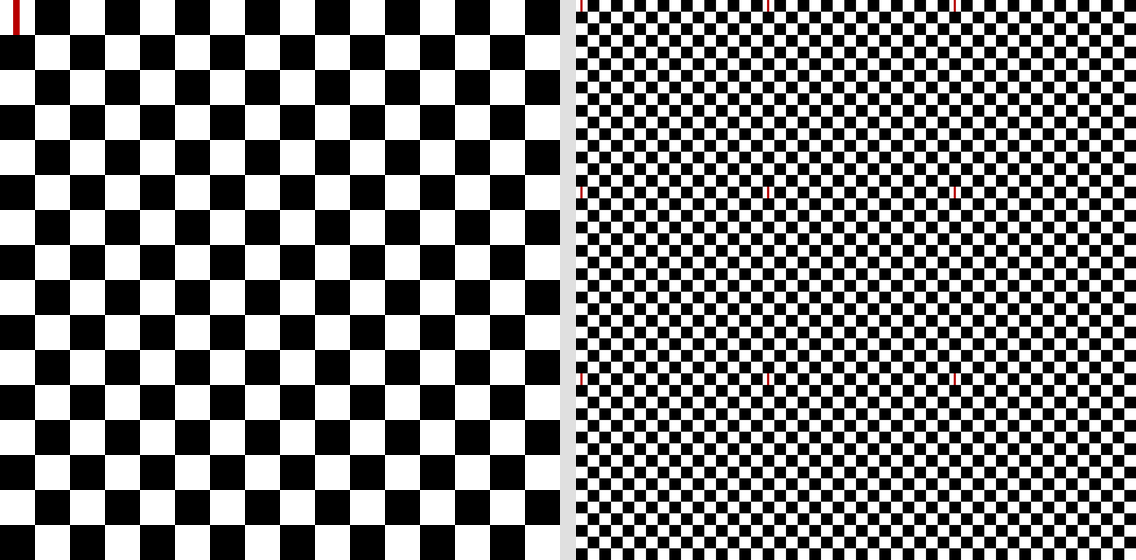
Left: one tile. Right: repeated 3 by 3.
Reproduce this pattern procedurally as a WebGL 1 fragment shader.

```glsl
precision highp float;
// A black and white checkerboard, 16 by 16 cells, with one thin red bar in
// the top left cell. Two smoothed square waves are multiplied to give the
// checks; the even cell count makes the board tile on both axes.

uniform vec2 u_resolution;

const float CELLS = 16.0;                         // cells per side, even to tile
const vec3 DARK = vec3(0.0);
const vec3 LIGHT = vec3(1.0);
const vec3 BAR_COLOR = vec3(0.72, 0.0, 0.0);
const vec2 BAR_CENTER = vec2(0.46875, 15.5);      // in cells, from lower left
const vec2 BAR_HALF_SIZE = vec2(0.09375, 0.5);    // in cells

// Square wave per axis: +1 in even cells, -1 in odd ones, one pixel soft.
vec2 squareWave(vec2 p, vec2 pixel) {
  vec2 edgeDistance = 0.5 - abs(mod(p + 0.5, 2.0) - 1.0);
  return clamp(2.0 * edgeDistance / pixel, -1.0, 1.0);
}

// Pixel coverage of an upright rectangle.
float boxCoverage(vec2 offset, vec2 halfSize, vec2 pixel) {
  vec2 cover = clamp((halfSize - abs(offset)) / pixel + 0.5, 0.0, 1.0);
  return cover.x * cover.y;
}

void main() {
  vec2 pixel = CELLS / u_resolution;              // pixel size in cells
  vec2 p = gl_FragCoord.xy * pixel;

  // Checks, dark where both waves agree
  vec2 wave = squareWave(p, pixel);
  vec3 color = mix(LIGHT, DARK, 0.5 + 0.5 * wave.x * wave.y);

  // Single red bar
  float bar = boxCoverage(p - BAR_CENTER, BAR_HALF_SIZE, pixel);
  color = mix(color, BAR_COLOR, bar);

  gl_FragColor = vec4(color, 1.0);
}
```
